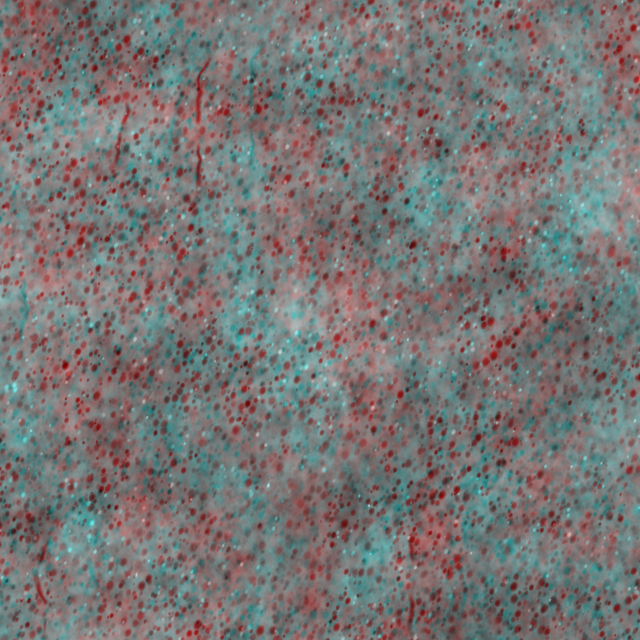
Give the GLSL for this texture, as a three.js fragment shader.

```glsl
varying vec2 vUv;

float hash(vec2 p) {
  vec3 q = fract(vec3(p.xyx) * 0.1031);
  q += dot(q, q.yzx + 33.33);
  return fract((q.x + q.y) * q.z);
}

float noise(vec2 p) {
  vec2 cell = floor(p);
  vec2 f = fract(p);
  f = f * f * (3.0 - 2.0 * f);
  float low = mix(hash(cell), hash(cell + vec2(1.0, 0.0)), f.x);
  float high = mix(hash(cell + vec2(0.0, 1.0)), hash(cell + 1.0), f.x);
  return mix(low, high, f.y);
}

// Layered noise centred on zero
float fbm(vec2 p) {
  float sum = 0.0;
  float gain = 0.5;
  for (int i = 0; i < 4; i++) {
    sum += gain * (noise(p) - 0.5);
    p = mat2(1.6, 1.2, -1.2, 1.6) * p + 17.3;
    gain *= 0.55;
  }
  return sum;
}

// Soft round grains scattered one per cell, slightly taller than wide
float grains(vec2 p, float cells, float density, float size, float seed) {
  vec2 g = p * cells;
  vec2 home = floor(g);
  float cover = 0.0;
  for (int y = -1; y <= 1; y++) {
    for (int x = -1; x <= 1; x++) {
      vec2 cell = home + vec2(float(x), float(y));
      vec2 key = cell + seed;
      vec2 centre = cell + vec2(hash(key + 3.1), hash(key + 47.7));
      vec2 d = (g - centre) * vec2(1.0, 0.78);
      d.x -= 0.25 * d.y;
      float radius = size * mix(0.6, 1.25, hash(key + 81.3));
      float strength = step(hash(key + 12.9), density) * mix(0.4, 1.0, hash(key + 29.5));
      cover = max(cover, strength * (1.0 - smoothstep(radius * 0.25, radius, length(d))));
    }
  }
  return cover;
}

// Broken, wavering, nearly upright fissures
float fissures(vec2 p) {
  float cover = 0.0;
  for (int i = 0; i < 9; i++) {
    float id = float(i) * 7.0 + 2.0;
    vec2 centre = vec2(hash(vec2(id, 1.0)), hash(vec2(id, 5.0)));
    float reach = mix(0.05, 0.16, hash(vec2(id, 9.0)));
    vec2 d = p - centre;
    d.x -= 0.12 * d.y + 0.05 * fbm(vec2(p.y * 14.0, id));
    float width = 0.003 + 0.007 * noise(vec2(p.y * 30.0, id + 0.5));
    float along = 1.0 - smoothstep(reach * 0.5, reach, abs(d.y));
    float broken = smoothstep(0.2, 0.65, noise(p * vec2(60.0, 32.0) + id));
    cover = max(cover, along * broken * (1.0 - smoothstep(0.0, width, abs(d.x))));
  }
  return cover;
}

// Brightness of the rough ground as seen by one eye
float ground(vec2 p, float pitDepth, float speckGain) {
  vec2 lean = vec2(p.x - 0.3 * p.y, p.y * 0.85 + 0.15 * p.x);
  float mottle = fbm(lean * 13.0 + 5.0);
  float broad = fbm(p * 3.5 + 40.0);
  float grit = fbm(p * vec2(75.0, 62.0) + 90.0);
  float light = 0.495 + 0.36 * mottle + 0.17 * broad + 0.30 * grit;

  float cluster = smoothstep(-0.25, 0.22, fbm(lean * 16.0 + 63.0) - 0.5 * mottle);
  float pits = grains(p, 58.0, 0.55, 0.40, 11.0) * mix(0.35, 1.0, cluster);
  pits = max(pits, 0.75 * grains(p, 95.0, 0.35, 0.42, 230.0) * cluster);
  light *= 1.0 - pitDepth * max(pits, 0.85 * fissures(p));
  return light + speckGain * grains(p, 72.0, 0.10, 0.30, 510.0);
}

void main() {
  // Two shifted views of the ground, one red and one cyan
  vec2 parallax = vec2(0.083, 0.025);
  vec2 p = vUv + 2.0 * parallax;
  float redView = ground(p - parallax, 0.60, 0.08);
  float cyanView = ground(p, 0.85, 0.26);

  // Shared shadow and glint keep part of the relief neutral
  float shadow = 0.10 * grains(p, 80.0, 0.30, 0.40, 720.0);
  float glint = 0.22 * grains(p, 66.0, 0.06, 0.26, 860.0);
  vec3 color = vec3(redView, cyanView, cyanView * 0.995) - shadow + glint;
  gl_FragColor = vec4(clamp(color, 0.0, 1.0), 1.0);
}
```
